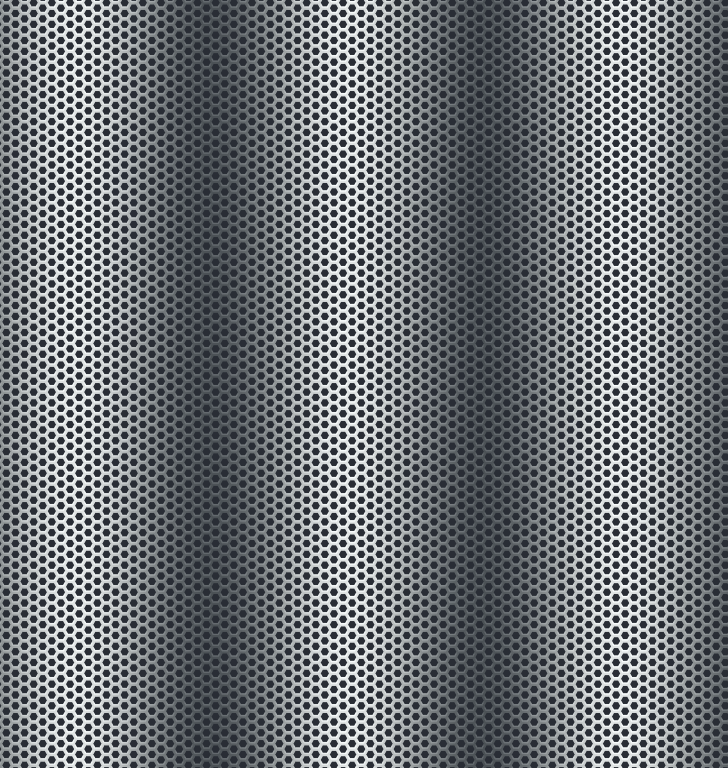
This texture is drawn by a WebGL 1 fragment shader. Its source:

```glsl
precision highp float;
// Perforated steel sheet: flat-topped hexagonal holes on a staggered lattice,
// with three soft vertical bands of reflected light across the metal.
// Each hole is a distance function around the nearest of two offset grids.

uniform vec2 u_resolution;

const float COLUMNS = 80.0;          // hole columns across, alternate ones staggered
const float ROWS = 71.0;             // holes down each column
const vec2 LATTICE_SHIFT = vec2(0.30, 0.25);
const float HOLE_RADIUS = 0.335;     // centre to flat side, in row pitches
const float RIM_WIDTH = 0.09;
const float RIM_STRENGTH = 0.10;

const float BAND_PERIOD = 0.375;     // share of the canvas width
const float BAND_CENTRE = 0.477;     // middle of the central bright band

const vec3 HOLE_COLOR = vec3(0.160, 0.178, 0.208);
const vec3 METAL_DARK = vec3(0.295, 0.318, 0.335);
const vec3 METAL_MID = vec3(0.580, 0.600, 0.605);
const vec3 METAL_LIGHT = vec3(0.880, 0.895, 0.895);

const float TAU = 6.2831853;
const float HEX_SLOPE = 0.8660254;   // column pitch of a regular lattice

// Signed distance to a hexagon with its corners at left and right.
float hexagon(vec2 p, float radius) {
  p = abs(p);
  return max(p.y, HEX_SLOPE * p.x + 0.5 * p.y) - radius;
}

// Offset from the nearest hole centre of the staggered lattice.
vec2 nearestHole(vec2 p) {
  vec2 cell = vec2(2.0 * HEX_SLOPE, 1.0);
  vec2 a = mod(p, cell) - 0.5 * cell;
  vec2 b = mod(p + 0.5 * cell, cell) - 0.5 * cell;
  return dot(a, a) < dot(b, b) ? a : b;
}

// Brushed reflection, running from dark through mid grey to light.
vec3 metal(float x) {
  float light = 0.5 + 0.5 * cos(TAU * (x - BAND_CENTRE) / BAND_PERIOD);
  vec3 shade = mix(METAL_DARK, METAL_MID, min(2.0 * light, 1.0));
  return mix(shade, METAL_LIGHT, max(2.0 * light - 1.0, 0.0));
}

void main() {
  vec2 uv = gl_FragCoord.xy / u_resolution;
  vec2 lattice = (uv * vec2(COLUMNS, ROWS) + LATTICE_SHIFT) * vec2(HEX_SLOPE, 1.0);
  float pixel = ROWS / u_resolution.y;

  vec2 p = nearestHole(lattice);
  float d = hexagon(p, HOLE_RADIUS);

  // Thin glint on the lower lip of each hole.
  float rim = 1.0 - smoothstep(0.0, RIM_WIDTH + pixel, abs(d - 0.5 * RIM_WIDTH));
  rim *= smoothstep(0.0, HOLE_RADIUS, -p.y);
  vec3 color = metal(uv.x) + RIM_STRENGTH * rim;

  // Cut the hole with an edge one pixel wide.
  float solid = smoothstep(-0.6 * pixel, 0.6 * pixel, d);
  gl_FragColor = vec4(mix(HOLE_COLOR, color, solid), 1.0);
}
```
